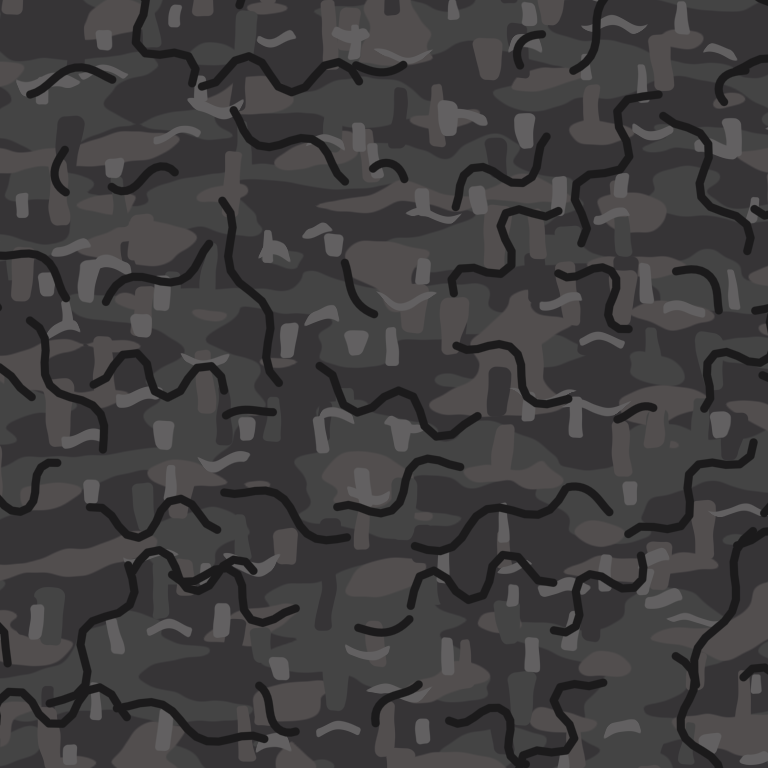
Write a WebGL 2 fragment shader that draws this pattern.

```glsl
#version 300 es
precision highp float;
// Charcoal camouflage: flat horizontal patches, upright dabs, small squiggles and winding black strokes.

uniform vec2 u_resolution;
out vec4 fragColor;

const vec3 BASE_GREY  = vec3(0.267, 0.267, 0.267);
const vec3 DARK_GREY  = vec3(0.210, 0.202, 0.212);
const vec3 WARM_GREY  = vec3(0.322, 0.306, 0.306);
const vec3 LIGHT_GREY = vec3(0.384, 0.378, 0.380);
const vec3 INK_BLACK  = vec3(0.104, 0.102, 0.104);

const float DARK_LEVEL = -0.04;   // lower values widen the patches
const float WARM_LEVEL = 0.19;
const float EDGE_WOBBLE = 0.006;
const float INK_CELLS = 7.0;
const float INK_RADIUS = 0.0053;
const vec2  INK_REACH = vec2(0.025, 0.15);   // shortest and longest half length
const int   INK_STEPS = 7;

// Integer hash: three values in 0..1 for a cell and a seed
vec3 hash3(vec2 cell, float seed) {
    uvec3 v = uvec3(ivec3(cell, seed)) * 1664525u + 1013904223u;
    v.x += v.y * v.z; v.y += v.z * v.x; v.z += v.x * v.y;
    v ^= v >> 16u;
    v.x += v.y * v.z; v.y += v.z * v.x; v.z += v.x * v.y;
    return vec3(v >> 8u) / 16777216.0;
}

float corner(vec2 cell, vec2 offset, float seed) {
    return dot(hash3(cell, seed).xy * 2.0 - 1.0, offset);
}

float gradientNoise(vec2 p, float seed) {
    vec2 i = floor(p), f = p - i;
    vec2 u = f * f * f * (f * (f * 6.0 - 15.0) + 10.0);
    vec2 e = vec2(1.0, 0.0);
    return mix(mix(corner(i, f, seed), corner(i + e.xy, f - e.xy, seed), u.x),
               mix(corner(i + e.yx, f - e.yx, seed), corner(i + e.xx, f - e.xx, seed), u.x), u.y);
}

// Coverage of the area where a field is above zero
float patchCover(float field) {
    float w = max(fwidth(field), 1e-4);
    return smoothstep(-w, w, field);
}

// Coverage of the inside of a distance field in canvas units
float shapeCover(float d) {
    float w = 0.8 / u_resolution.y;
    return 1.0 - smoothstep(-w, w, d);
}

// Scattered rounded dabs, tilted and tapered; bend turns them into squiggles
float dabs(vec2 p, float cells, float seed, float share, vec2 halfSize, float bend) {
    float d = 1.0;
    vec2 home = floor(p * cells);
    for (int y = -1; y <= 1; y++)
    for (int x = -1; x <= 1; x++) {
        vec2 cell = home + vec2(x, y);
        vec3 place = hash3(cell, seed), form = hash3(cell, seed + 1.0);
        if (place.z > share) continue;
        vec2 q = p - (cell + 0.5 + 0.85 * (place.xy - 0.5)) / cells;
        vec2 size = halfSize * mix(vec2(0.65), vec2(1.35), form.xy);
        q.x += (form.z - 0.5) * 0.3 * q.y;
        q.y -= bend * sin(2.3 * q.x / halfSize.x + 6.2832 * form.z);
        size.x *= 1.0 + (form.x - 0.5) * 0.6 * clamp(q.y / size.y, -1.0, 1.0);
        float rounding = 0.6 * min(size.x, size.y);
        vec2 b = abs(q) - size + rounding;
        d = min(d, length(max(b, 0.0)) + min(max(b.x, b.y), 0.0) - rounding);
    }
    return d;
}

float segmentDistance(vec2 p, vec2 a, vec2 b) {
    vec2 ab = b - a;
    return length(p - a - ab * clamp(dot(p - a, ab) / dot(ab, ab), 0.0, 1.0));
}

// Winding strokes: walk both ways from a seed point along a swinging heading
float inkStrokes(vec2 p) {
    float d = 1.0;
    vec2 home = floor(p * INK_CELLS);
    for (int y = -1; y <= 1; y++)
    for (int x = -1; x <= 1; x++) {
        vec2 cell = home + vec2(x, y);
        vec3 place = hash3(cell, 40.0), form = hash3(cell, 41.0);
        vec2 start = (cell + 0.5 + 0.6 * (place.xy - 0.5)) / INK_CELLS;
        float stride = mix(INK_REACH.x, INK_REACH.y, place.z) / float(INK_STEPS);
        float heading = (form.x - 0.5) * 2.6;
        for (float way = -1.0; way <= 1.0; way += 2.0) {
            vec2 a = start;
            for (int k = 0; k < INK_STEPS; k++) {
                float s = way * (float(k) + 0.5) * stride;
                float turn = heading + mix(0.5, 1.25, form.y) * sin(s * 42.0 + 6.2832 * form.z);
                vec2 b = a + way * stride * vec2(cos(turn), sin(turn));
                d = min(d, segmentDistance(p, a, b));
                a = b;
            }
        }
    }
    return d - INK_RADIUS;
}

void main() {
    vec2 p = gl_FragCoord.xy / u_resolution.y;
    vec2 wobble = vec2(gradientNoise(p * 28.0, 1.0), gradientNoise(p * 28.0, 2.0));
    vec2 q = p + EDGE_WOBBLE * wobble;

    // Broad patches
    float darkField = gradientNoise(q * vec2(5.0, 16.0), 3.0)
                    + 0.5 * gradientNoise(q * vec2(10.0, 27.0), 4.0)
                    + 0.7 * gradientNoise(q * vec2(7.0, 9.0), 5.0);
    float warmField = gradientNoise(q * vec2(6.3, 19.0) + 0.37, 6.0)
                    + 0.5 * gradientNoise(q * vec2(11.0, 21.0), 7.0);
    vec3 color = mix(BASE_GREY, DARK_GREY, patchCover(darkField - DARK_LEVEL));
    color = mix(color, WARM_GREY, patchCover(warmField - WARM_LEVEL));

    // Upright dabs and squiggles
    color = mix(color, BASE_GREY, shapeCover(dabs(q, 8.0, 10.0, 0.45, vec2(0.012, 0.032), 0.0)));
    color = mix(color, DARK_GREY, shapeCover(dabs(q, 8.0, 14.0, 0.50, vec2(0.012, 0.030), 0.0)));
    color = mix(color, WARM_GREY, shapeCover(dabs(q, 9.0, 18.0, 0.65, vec2(0.012, 0.034), 0.0)));
    color = mix(color, LIGHT_GREY, shapeCover(dabs(q, 8.0, 22.0, 0.75, vec2(0.027, 0.0065), 0.006)));
    color = mix(color, LIGHT_GREY, shapeCover(dabs(q, 10.0, 26.0, 0.62, vec2(0.009, 0.021), 0.0)));

    color = mix(color, INK_BLACK, shapeCover(inkStrokes(p)));
    fragColor = vec4(color, 1.0);
}
```
